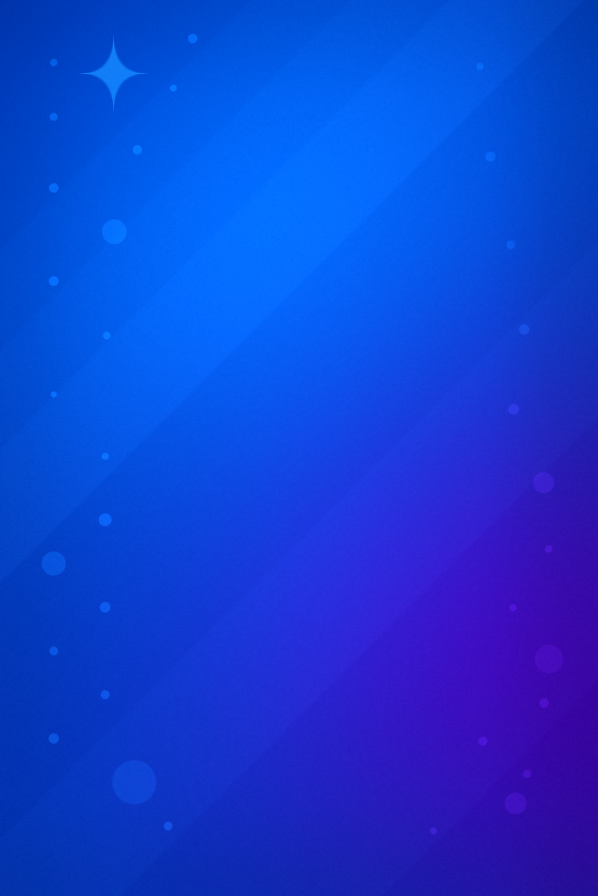
This background is drawn by a WebGL 1 fragment shader. Its source:

```glsl
precision highp float;
// Deep blue backdrop: a bright azure glow up high melts into violet at lower right,
// crossed by faint diagonal bands. Soft discs drift down both sides in formula-driven
// zigzags, and a four-pointed sparkle sits at upper left. Canvas is 1.0 wide, 1.5 high.

uniform vec2 u_resolution;

const float PI = 3.14159265;
const float HEIGHT = 1.5;
const float UNIT = 1.0 / 512.0;          // small design unit for discs and sparkle

const vec3 DEEP_BLUE = vec3(0.0, 0.2, 0.71);
const vec3 AZURE = vec3(0.0, 0.42, 1.0);
const vec3 VIOLET = vec3(0.24, 0.025, 0.69);
const vec3 INDIGO_LIGHT = vec3(0.045, 0.02, 0.12);
const vec3 BLUE_DISC = vec3(0.03, 0.14, 0.17);
const vec3 VIOLET_DISC = vec3(0.09, 0.035, 0.13);
const vec3 SPARKLE = vec3(0.08, 0.53, 1.0);

const vec2 AZURE_POS = vec2(0.47, 1.11);
const vec2 VIOLET_POS = vec2(0.94, 0.39);
const vec2 INDIGO_POS = vec2(0.59, 0.5);
const vec2 SPARKLE_POS = vec2(0.19, 1.377);
const vec2 SPARKLE_SIZE = vec2(0.06, 0.072);
const float BAND_STRENGTH = 0.016;
const float GRAIN = 0.012;
const int LEFT_COUNT = 19;
const int RIGHT_COUNT = 14;

float hash(vec2 p) {
  vec3 q = fract(vec3(p.xyx) * 0.1031);
  q += dot(q, q.yzx + 33.33);
  return fract((q.x + q.y) * q.z);
}

// Coordinates along and across the rising diagonal
vec2 diagonal(vec2 p) {
  return vec2(p.x + p.y, p.x - p.y) * 0.70711;
}

float glow(vec2 d, vec2 radius) {
  d /= radius;
  return exp(-dot(d, d));
}

// Disc in design units, measured from the top left; large discs are fainter
float disc(vec2 p, vec2 center, float radius, float pixel) {
  float d = length(p - vec2(center.x * UNIT, HEIGHT - center.y * UNIT)) - radius * UNIT;
  float strength = mix(0.85, 0.4, smoothstep(5.0, 15.0, radius));
  return strength * (1.0 - smoothstep(-pixel, pixel, d));
}

// Zigzag column, widening at top and bottom
float leftDiscs(vec2 p, float pixel) {
  float sum = 0.0;
  for (int n = 0; n < LEFT_COUNT; n++) {
    float i = float(n);
    float side = 1.0 - 2.0 * mod(i, 2.0);
    if (i > 10.5) side = -side;
    float spread = 22.0 + 75.0 * exp(-i * i / 16.0) * step(0.0, side);
    spread += 50.0 * smoothstep(16.0, 18.0, i);
    float x = 68.0 + side * spread;
    if (n == LEFT_COUNT - 1) x = 144.0;
    float y = 33.0 + 37.5 * i - 60.0 * sin(PI * min(i / 11.0, 1.0));
    float swell = pow(max(cos(2.0 * PI * (i - 6.0) / 5.6), 0.0), 8.0);
    float radius = 2.4 + 2.2 * hash(vec2(i, 3.0)) + 1.15 * i * swell;
    sum += disc(p, vec2(x, y), radius, pixel);
  }
  return sum;
}

// Bowed column, its sway growing downwards
float rightDiscs(vec2 p, float pixel) {
  float sum = 0.0;
  for (int n = 0; n < RIGHT_COUNT; n++) {
    float i = float(n);
    float bow = sin(PI * i / 13.0);
    float sway = 40.0 * cos(2.0 * PI * (i - 10.0) / 3.0) * i / 13.0;
    vec2 center = vec2(411.0 + 50.0 * bow - sway, 57.0 + 50.4 * i + 112.0 * bow);
    float swell = pow(max(cos(2.0 * PI * (i - 8.2) / 3.5), 0.0), 4.0);
    float radius = 2.8 + 1.8 * hash(vec2(i, 8.0)) + 10.0 * swell * smoothstep(1.0, 5.0, i);
    sum += disc(p, center, radius, pixel);
  }
  return sum;
}

float bandEdge(float across, float at) {
  return smoothstep(at - 0.006, at + 0.006, across);
}

void main() {
  vec2 uv = gl_FragCoord.xy / u_resolution;
  vec2 p = uv * vec2(1.0, HEIGHT);
  float pixel = 1.0 / u_resolution.x;

  // Colour glows; violet fades slowly towards the lower right corner
  vec2 fromViolet = diagonal(p - VIOLET_POS);
  fromViolet.y *= fromViolet.y > 0.0 ? 0.5 : 1.0;
  float violet = glow(fromViolet, vec2(0.52, 0.44));
  vec3 color = mix(DEEP_BLUE, AZURE, glow(diagonal(p - AZURE_POS), vec2(0.56, 0.45)));
  color = mix(color, VIOLET, violet);
  color += INDIGO_LIGHT * glow(diagonal(p - INDIGO_POS), vec2(0.42, 0.3));

  // Diagonal bands
  float across = p.x - p.y;
  float bands = bandEdge(across, -1.08) + bandEdge(across, -0.914)
    + 1.3 * bandEdge(across, -0.748) - 2.0 * bandEdge(across, -0.523)
    + bandEdge(across, -0.094) - 1.3 * bandEdge(across, 0.2) - bandEdge(across, 0.639);
  color += BAND_STRENGTH * (bands - 1.0) * vec3(0.3, 0.8, 1.0);

  // Darker rim, strongest at the right
  float rim = smoothstep(0.78, 1.0, uv.x) + 0.5 * smoothstep(0.2, 0.0, uv.x);
  rim += 0.5 * smoothstep(0.38, 0.5, abs(uv.y - 0.5));
  color *= 1.0 - 0.09 * rim;

  // Discs and sparkle
  color += BLUE_DISC * leftDiscs(p, pixel);
  color += mix(BLUE_DISC * 0.6, VIOLET_DISC, smoothstep(0.1, 0.6, violet)) * rightDiscs(p, pixel);
  vec2 s = abs(p - SPARKLE_POS) / SPARKLE_SIZE;
  float star = sqrt(s.x) + sqrt(s.y);
  color = mix(color, SPARKLE, 0.85 * (1.0 - smoothstep(0.88, 1.04, star)));

  color += GRAIN * (hash(floor(p * 342.0)) - 0.5);
  gl_FragColor = vec4(clamp(color, 0.0, 1.0), 1.0);
}
```
